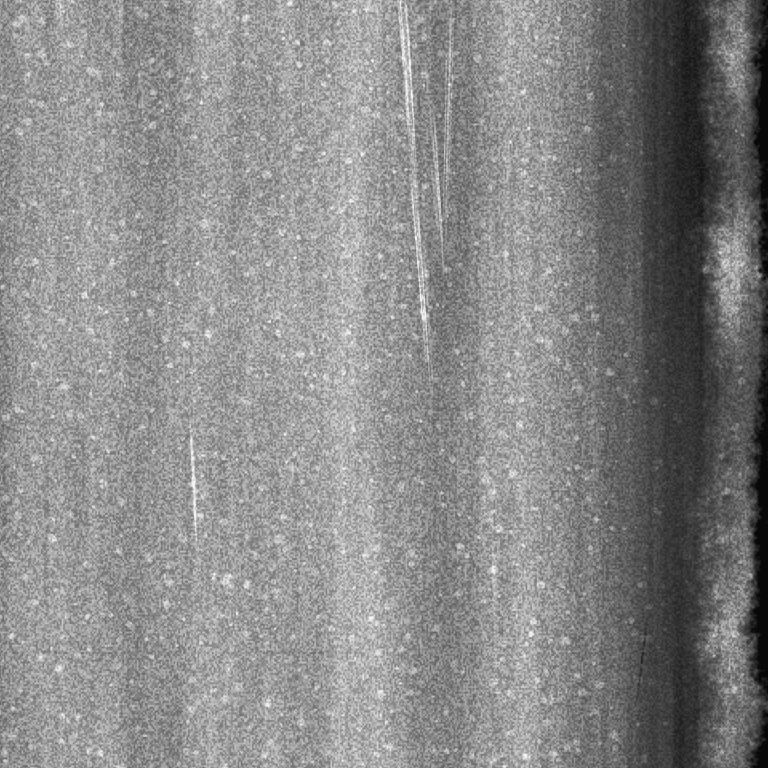
A WebGL 2 fragment shader for this texture:

```glsl
#version 300 es
precision highp float;

uniform vec2 u_resolution;
out vec4 fragColor;

#define BASE_TONE 0.60
#define GRAIN_SCALE 480.0
#define GRAIN_AMOUNT 0.31
#define STREAK_AMOUNT 0.07
#define CLOUD_AMOUNT 0.06
#define SPECK_SCALE 22.0
#define SPECK_LAYERS 3
#define SPECK_GAIN 0.20
#define STRANDS 8
#define SCRATCH_WIDTH 0.0021
#define SCRATCH_GAIN 0.27

float hash(vec2 p) {
    vec3 q = fract(vec3(p.xyx) * 0.1031);
    q += dot(q, q.yzx + 33.33);
    return fract((q.x + q.y) * q.z);
}

float valueNoise(vec2 p) {
    vec2 cell = floor(p), f = fract(p);
    f = f * f * (3.0 - 2.0 * f);
    vec2 e = vec2(0.0, 1.0);
    return mix(mix(hash(cell), hash(cell + e.yx), f.x),
               mix(hash(cell + e.xy), hash(cell + e.yy), f.x), f.y);
}

float bump(float x, float centre, float width) {
    float d = (x - centre) / width;
    return exp(-d * d);
}

// Broad vertical bands, darkening towards the right
float bands(vec2 p) {
    float x = p.x + 0.012 * (valueNoise(p * vec2(3.0, 4.0)) - 0.5);
    float tone = BASE_TONE;
    tone -= 0.07 * bump(x, 0.0, 0.025) + 0.04 * bump(x, 0.19, 0.05);
    tone += 0.05 * bump(x, 0.275, 0.03) + 0.03 * bump(x, 0.36, 0.04);
    tone += 0.09 * bump(x, 0.46, 0.04);
    tone -= 0.08 * bump(x, 0.58, 0.05);
    tone += 0.04 * bump(x, 0.67, 0.03);
    tone -= 0.18 * smoothstep(0.68, 0.80, x) + 0.24 * smoothstep(0.79, 0.92, x);
    tone -= 0.05 * smoothstep(0.765, 0.785, p.x) * smoothstep(0.5, 0.8, p.y);
    return tone;
}

// Mottled pale strip beside the black right edge
float edgeStrip(vec2 p) {
    float ragged = valueNoise(p * vec2(22.0, 12.0)) + 0.6 * valueNoise(p * 60.0)
                 + 0.6 * valueNoise(p * 190.0) - 1.1;
    float x = p.x + 0.022 * ragged;
    float patches = 0.35 + 0.65 * bump(p.y, 0.93, 0.10)
                  + 0.75 * bump(p.y, 0.66, 0.09) + 0.55 * bump(p.y, 0.20, 0.18);
    float pale = 0.44 * patches * bump(x, 0.957, 0.030);
    float start = 0.972 + 0.010 * sin(p.y * 7.0 + 2.5) + 0.02 * smoothstep(0.85, 1.0, p.y);
    return pale * (1.0 + 0.3 * ragged) - 0.22 * smoothstep(start, start + 0.03, x);
}

// Cellular dust: one small, slightly uneven dot in some of the cells
float specks(vec2 p) {
    float light = 0.0;
    for (int layer = 0; layer < SPECK_LAYERS; layer++) {
        float scale = SPECK_SCALE * (1.0 + 0.45 * float(layer));
        vec2 q = p * scale + 17.0 * float(layer);
        for (int j = -1; j <= 1; j++)
        for (int i = -1; i <= 1; i++) {
            vec2 cell = floor(q) + vec2(i, j);
            float chance = hash(cell + 3.7);
            vec2 centre = cell + vec2(hash(cell + 11.3), hash(cell + 47.9));
            float size = hash(cell + 71.1);
            float radius = mix(0.0022, 0.0070, size * size * size);
            vec2 d = (q - centre) / scale;
            d.x *= 0.85 + 0.5 * chance;
            float spot = 1.0 - smoothstep(0.5 * radius, radius + 0.0008, length(d));
            light = max(light, spot * step(chance, 0.5) * mix(0.5, 1.0, hash(cell + 5.2)));
        }
    }
    return light;
}

// Thin line, tapered to both ends
float strand(vec2 p, vec2 top, vec2 tip, float width) {
    float t = (top.y - p.y) / (top.y - tip.y);
    float taper = smoothstep(0.0, 0.4, t) * (1.0 - smoothstep(0.6, 1.0, t));
    float w = max(width * (1.2 - 0.6 * t), 1.2 / u_resolution.x);
    float d = abs(p.x - mix(top.x, tip.x, t) - 0.004 * t * (1.0 - t));
    return taper * (1.0 - smoothstep(0.1 * w, w, d));
}

// Group of strands with scattered ends and lengths
float bundle(vec2 p, vec2 top, vec2 tip, float spread) {
    float sum = 0.0;
    vec2 span = tip - top;
    for (int i = 0; i < STRANDS; i++) {
        vec2 seed = vec2(float(i) * 7.3 + 1.0, top.x * 91.0);
        float offset = spread * (hash(seed) - 0.5);
        vec2 start = top + span * 0.35 * hash(seed + 2.1) + vec2(offset, 0.0);
        vec2 end = tip - span * 0.35 * hash(seed + 8.4) + vec2(0.5 * offset, 0.0);
        float width = SCRATCH_WIDTH * mix(0.6, 1.4, hash(seed + 5.9));
        sum += strand(p, start, end, width) * mix(0.25, 0.8, hash(seed + 4.4));
    }
    float wear = 0.6 + 0.6 * valueNoise(p * vec2(300.0, 45.0));
    return min(sum * wear, 1.2);
}

float scratches(vec2 p) {
    float s = bundle(p, vec2(0.508, 1.22), vec2(0.552, 0.60), 0.016);
    s += bundle(p, vec2(0.534, 0.84), vec2(0.563, 0.44), 0.014);
    s += bundle(p, vec2(0.556, 0.90), vec2(0.581, 0.58), 0.012);
    s += 0.7 * bundle(p, vec2(0.589, 1.10), vec2(0.575, 0.57), 0.010);
    s += 0.8 * bundle(p, vec2(0.246, 0.50), vec2(0.259, 0.24), 0.006);
    s += 0.6 * bundle(p, vec2(0.073, 1.14), vec2(0.080, 0.90), 0.016);
    s += 0.4 * bundle(p, vec2(0.155, 1.14), vec2(0.157, 0.88), 0.008);
    s += 0.35 * bundle(p, vec2(0.636, 0.40), vec2(0.649, 0.04), 0.012);
    s -= 0.35 * strand(p, vec2(0.845, 0.22), vec2(0.825, 0.06), 0.003);
    return s - 0.3 * strand(p, vec2(0.621, 0.50), vec2(0.622, 0.25), 0.003);
}

void main() {
    vec2 p = gl_FragCoord.xy / u_resolution;
    float tone = bands(p) + edgeStrip(p);

    // Soft clouds and fine vertical streaks
    tone += CLOUD_AMOUNT * (valueNoise(p * vec2(14.0, 5.0) + 9.0) - 0.5);
    tone += STREAK_AMOUNT * (valueNoise(p * vec2(150.0, 3.0)) - 0.5);
    tone += 0.7 * STREAK_AMOUNT * (valueNoise(p * vec2(45.0, 2.0) + 31.0) - 0.5);

    // Grain, weaker in the shadows
    float grain = valueNoise(p * GRAIN_SCALE * vec2(1.0, 0.85)) - 0.5;
    tone += GRAIN_AMOUNT * grain * mix(0.3, 1.0, smoothstep(0.18, 0.60, tone));

    // Surface marks
    tone += SPECK_GAIN * specks(p) * smoothstep(0.05, 0.5, tone);
    tone += SCRATCH_GAIN * scratches(p);
    tone -= 0.05 * bump(p.y, 0.15, 0.0015) * (1.0 - smoothstep(0.4, 0.7, p.x));

    fragColor = vec4(vec3(clamp(tone, 0.03, 0.95)), 1.0);
}
```
